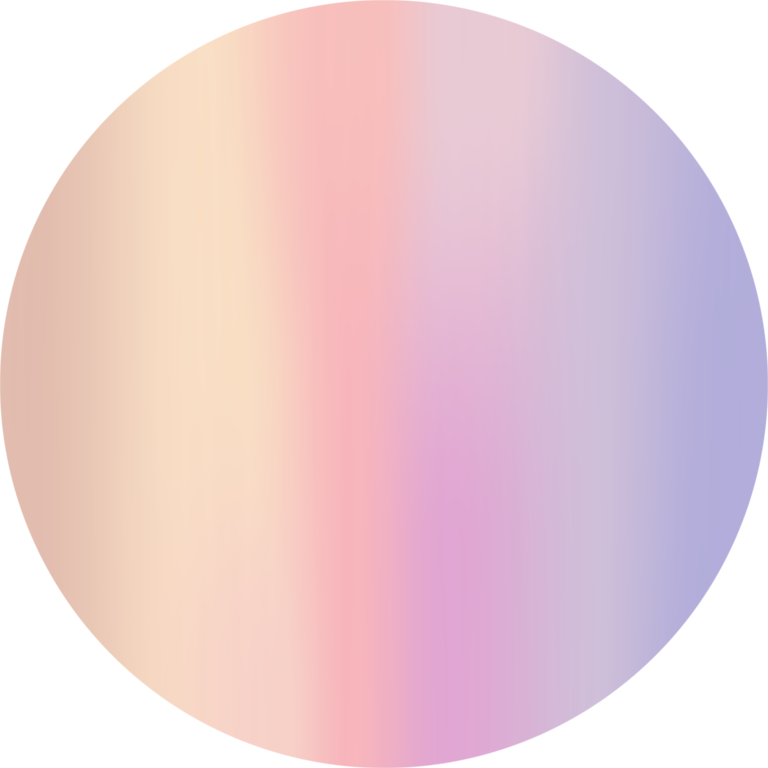
Give the GLSL for this background, as a Shadertoy shader.

```glsl
#define TAN        vec3(0.885, 0.740, 0.685)
#define CREAM      vec3(0.975, 0.872, 0.770)
#define BLUSH      vec3(0.968, 0.820, 0.785)
#define PINK       vec3(0.970, 0.710, 0.735)
#define ORCHID     vec3(0.882, 0.650, 0.825)
#define ROSE_MIST  vec3(0.910, 0.792, 0.835)
#define GREY_LILAC vec3(0.812, 0.750, 0.850)
#define PERIWINKLE vec3(0.698, 0.680, 0.855)
#define RADIUS     0.5
#define STREAKS    70.0
#define STREAK_AMP 0.006

vec2 hashGradient(vec2 cell) {
    vec2 h = vec2(dot(cell, vec2(127.1, 311.7)), dot(cell, vec2(269.5, 183.3)));
    return fract(sin(h) * 43758.5) * 2.0 - 1.0;
}

float gradientNoise(vec2 p) {
    vec2 cell = floor(p), f = fract(p);
    vec2 u = f * f * f * (f * (f * 6.0 - 15.0) + 10.0);
    vec2 e = vec2(1.0, 0.0);
    float a = dot(hashGradient(cell), f);
    float b = dot(hashGradient(cell + e.xy), f - e.xy);
    float c = dot(hashGradient(cell + e.yx), f - e.yx);
    float d = dot(hashGradient(cell + e.xx), f - e.xx);
    return mix(mix(a, b, u.x), mix(c, d, u.x), u.y);
}

// Soft vertical bands whose edges and tints drift with height
vec3 bands(vec2 p) {
    float x = p.x, y = p.y;
    float upper = smoothstep(0.45, 0.95, y);
    float lower = 1.0 - smoothstep(0.05, 0.5, y);

    // Warm side: tan into cream, blushing towards the bottom
    float blush = (1.0 - smoothstep(0.12, 0.52, y)) * smoothstep(0.12, 0.36, x);
    vec3 cream = mix(CREAM, BLUSH, blush);
    vec3 col = mix(TAN, cream, smoothstep(0.04, 0.25, x));

    // Pink ridge, paler and peachier near the top
    vec3 pink = mix(PINK, vec3(0.970, 0.748, 0.738), upper);
    float pinkStart = 0.315 - 0.045 * upper + 0.055 * lower;
    float pinkEnd = 0.460 - 0.040 * upper - 0.005 * lower;
    col = mix(col, pink, smoothstep(pinkStart, pinkEnd, x));

    // Orchid below, fading to rose mist above
    vec3 orchid = mix(ORCHID, ROSE_MIST, smoothstep(0.28, 0.88, y));
    float orchidStart = 0.455 + 0.035 * upper;
    col = mix(col, orchid, smoothstep(orchidStart, 0.580 + 0.010 * upper, x));

    // Cool side: grey lilac into periwinkle
    col = mix(col, GREY_LILAC, smoothstep(0.580 + 0.090 * upper, 0.795, x));
    float coolEnd = 0.935 + 0.050 * upper - 0.025 * lower;
    return mix(col, PERIWINKLE, smoothstep(0.765, coolEnd, x));
}

void mainImage(out vec4 fragColor, in vec2 fragCoord) {
    float unit = min(iResolution.x, iResolution.y);
    vec2 p = (fragCoord - 0.5 * iResolution.xy) / unit;

    vec3 col = bands(p + 0.5);

    // Faint brushed streaks running vertically
    col += STREAK_AMP * gradientNoise(vec2(p.x * STREAKS, p.y * 3.0));

    // Disc on white with a smooth rim
    float rim = 1.0 / unit;
    float disc = 1.0 - smoothstep(-rim, rim, length(p) - RADIUS);
    fragColor = vec4(mix(vec3(1.0), col, disc), 1.0);
}
```
